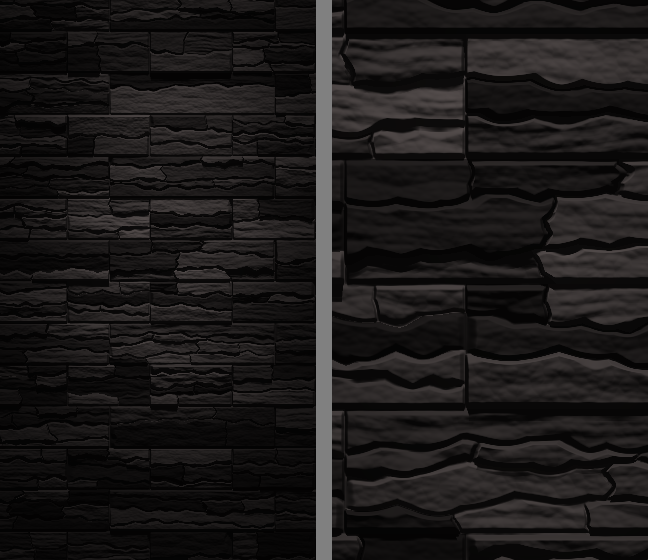
Left, the full canvas; right, a detail of the centre.
A WebGL 1 fragment shader for this texture:

```glsl
precision highp float;
uniform vec2 u_resolution;

// Lengths are in canvas widths
const float ROW_HEIGHT = 0.1318;
const float ROW_START = 0.091;
const float PANEL_WIDTH = 0.523;
const float LONG_JOINT = 0.347;
const float SHORT_JOINT = 0.4745;
const float LEDGE_WAVE = 0.075;
const float LEDGE_CHIP = 0.13;
const float BEVEL = 0.006;
const float SIDE_BEVEL = 0.004;
const float PROTRUSION = 0.028;
const float FACE_TILT = 0.5;
const float CHIP_DEPTH = 0.0055;
const float GRAIN_DEPTH = 0.0014;
const float STRATA_DEPTH = 0.0042;
const float SAMPLE_GAP = 0.0018;
const float SHADOW_STEP = 0.006;
const vec3 LIGHT = vec3(0.1, 0.86, 0.5);
const float AMBIENT = 0.08;
const float DARK_STONE = 0.13;
const float PALE_STONE = 0.56;
const vec2 GLOW_CENTRE = vec2(0.54, 0.6);
const vec2 GLOW_SPREAD = vec2(0.37, 0.33);
const float GLOW_FLOOR = 0.2;
const vec3 STONE_TINT = vec3(1.0, 0.92, 0.91);
const vec3 BLACK_LEVEL = vec3(0.008, 0.006, 0.006);

float hash(vec2 p) {
  return fract(sin(dot(p, vec2(127.1, 311.7))) * 43758.5453);
}

// Distance to the nearest scattered point
float cellular(vec2 p) {
  vec2 base = floor(p);
  float nearest = 2.0;
  for (int j = -1; j <= 1; j++) {
    for (int i = -1; i <= 1; i++) {
      vec2 c = base + vec2(float(i), float(j));
      vec2 point = c + vec2(hash(c), hash(c + 37.3));
      nearest = min(nearest, distance(p, point));
    }
  }
  return nearest;
}

float layeredSines(float x, float seed) {
  return 0.6 * sin(x * 11.0 + seed) + 0.3 * sin(x * 29.0 + seed * 2.3)
       + 0.1 * sin(x * 83.0 + seed * 4.1);
}

// Relief height in x, stone tone in y
vec2 stoneWall(vec2 p) {
  // Panels: long rows alternate with half-length rows
  float y = (p.y - ROW_START) / ROW_HEIGHT;
  float row = floor(y);
  float odd = mod(row, 2.0);
  float width = PANEL_WIDTH * (1.0 - 0.5 * odd);
  float x = (p.x - mix(LONG_JOINT, SHORT_JOINT, odd)) / width;
  vec2 panel = vec2(floor(x), row);
  vec2 f = vec2(fract(x), fract(y));
  float seed = 40.0 * hash(panel + 5.3);

  // Courses: wavy, chipped ledges inside the panel
  float chip = LEDGE_CHIP * (cellular(p * vec2(19.0, 34.0)) - 0.45);
  float count = 2.0 + floor(hash(panel + 1.7) * 2.99);
  float low = 0.0, high = 1.0, course = 0.0;
  for (int i = 1; i < 4; i++) {
    float k = float(i);
    if (k < count) {
      float jitter = 0.7 * (hash(panel + k * 9.1) - 0.5);
      float ledge = (k + jitter) / count + chip
                  + LEDGE_WAVE * layeredSines(p.x, seed + k * 7.0);
      if (f.y > ledge) { low = max(low, ledge); course = k; }
      else high = min(high, ledge);
    }
  }

  // Stones: ragged cuts along the course
  vec2 courseKey = panel * vec2(7.1, 3.7) + course * 5.9;
  float pieces = 1.0 + floor(hash(courseKey) * (2.99 - odd));
  float shift = 0.5 * (hash(courseKey + 2.2) - 0.5)
              + 0.04 * layeredSines(p.y * 2.0, seed) + 0.4 * chip;
  float along = (f.x + shift * sin(3.14159 * f.x)) * pieces;
  vec2 key = courseKey + vec2(13.3, 4.9) * floor(along);
  float side = min(fract(along), 1.0 - fract(along)) * width / pieces;
  float rise = min(high - f.y, f.y - low) * ROW_HEIGHT;
  float body = smoothstep(0.0, BEVEL, rise)
             * smoothstep(0.0, SIDE_BEVEL, side);

  // Rock surface: chipped facets, fine grain and split layers
  vec2 bent = p + vec2(0.0, 0.008 * layeredSines(p.x, seed + course));
  float chips = cellular(bent * vec2(13.0, 42.0) + seed);
  float grain = cellular(bent * vec2(70.0, 130.0) + seed);
  float strata = cellular(bent * vec2(6.0, 78.0) + seed);
  float layered = smoothstep(0.4, 0.8, hash(key + 8.8));
  float tilt = FACE_TILT * (hash(key + 4.4) - 0.5)
             * (f.y - 0.5 * (low + high)) * ROW_HEIGHT;
  float height = PROTRUSION * (0.25 + 0.75 * hash(key + 3.1)) + tilt
               - CHIP_DEPTH * chips * (0.4 + hash(key + 6.4))
               - GRAIN_DEPTH * grain - STRATA_DEPTH * layered * strata;
  return vec2(height * body, hash(key + 11.9));
}

void main() {
  vec2 p = gl_FragCoord.xy / u_resolution.x;
  vec2 wall = stoneWall(p);

  // Light raking down the relief
  vec2 gap = vec2(SAMPLE_GAP, 0.0);
  float slopeX = (stoneWall(p + gap.xy).x - wall.x) / SAMPLE_GAP;
  float slopeY = (stoneWall(p + gap.yx).x - stoneWall(p - gap.yx).x)
               / (2.0 * SAMPLE_GAP);
  vec3 normal = normalize(vec3(-slopeX, -slopeY, 1.0));
  float diffuse = max(dot(normal, normalize(LIGHT)), 0.0);

  // Shadows cast by the ledges above
  float blocked = 0.0;
  for (int i = 1; i <= 7; i++) {
    float reach = SHADOW_STEP * float(i);
    float above = stoneWall(p + vec2(0.0, reach)).x;
    blocked = max(blocked, above - wall.x - reach * LIGHT.z / LIGHT.y);
  }
  float lit = 1.0 - smoothstep(0.0, 0.006, blocked);

  // Pool of light fading to dark borders
  vec2 away = (gl_FragCoord.xy / u_resolution - GLOW_CENTRE) / GLOW_SPREAD;
  float glow = mix(GLOW_FLOOR, 1.0, exp(-dot(away, away)));

  float tone = mix(DARK_STONE, PALE_STONE, wall.y);
  float value = tone * glow * (AMBIENT + diffuse * lit);
  value /= 1.0 + 1.2 * value;
  gl_FragColor = vec4(BLACK_LEVEL + STONE_TINT * value, 1.0);
}
```
